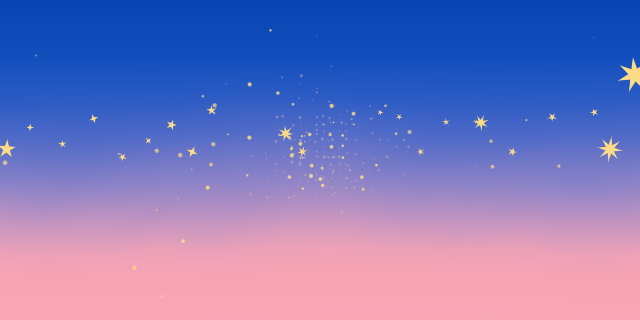
Reproduce this background procedurally as a Shadertoy shader.

```glsl
// A twilight sky that fades from deep blue through violet to pink, with yellow stars.
// Layered sines bend the colour bands into haze, cellular dots form the star dust,
// and polar distance functions shape the large and small pointed stars.

#define STAR_COLOR   vec3(0.99, 0.86, 0.53)
#define DUST_COLOR   vec3(0.80, 0.70, 0.73)
#define DUST_CENTER  vec2(1.02, 0.52)
#define DUST_SPREAD  vec2(0.145, 0.140)
#define BAND_HEIGHT  0.54
#define BAND_SPREAD  0.11
#define HAZE_AMOUNT  0.022
#define STAR_INSET   0.38

const float PI = 3.14159;
const int STOP_COUNT = 9;

// Sky stops from bottom to top: colour in rgb, height in w
const vec4 SKY[STOP_COUNT] = vec4[](
    vec4(0.98, 0.65, 0.71, 0.00),
    vec4(0.98, 0.64, 0.70, 0.12),
    vec4(0.92, 0.63, 0.72, 0.21),
    vec4(0.79, 0.59, 0.75, 0.29),
    vec4(0.57, 0.52, 0.78, 0.41),
    vec4(0.32, 0.42, 0.78, 0.57),
    vec4(0.18, 0.36, 0.77, 0.68),
    vec4(0.07, 0.31, 0.74, 0.82),
    vec4(0.03, 0.27, 0.70, 1.00));

float hash(vec2 p) {
    return fract(sin(dot(p, vec2(127.1, 311.7))) * 4375.85);
}

// Soft drifting haze from sines that bend one another
float haze(vec2 p) {
    float sum = 0.0, weight = 0.5;
    for (int i = 0; i < 4; i++) {
        p += 0.4 * sin(p.yx * 1.3 + float(i));
        sum += weight * sin(p.x + 0.7) * cos(p.y * 0.8 + float(i));
        p = mat2(1.6, 0.7, -0.7, 1.6) * p;
        weight *= 0.5;
    }
    return sum;
}

vec3 skyColor(vec2 p) {
    float bend = HAZE_AMOUNT * haze(p * vec2(5.0, 7.0));
    bend += 0.018 * exp(-pow((p.x - 1.0) / 0.4, 2.0));
    float height = p.y - bend * (1.0 - smoothstep(0.45, 0.95, p.y));
    vec3 color = SKY[0].rgb;
    for (int i = 1; i < STOP_COUNT; i++) {
        float t = (height - SKY[i - 1].w) / (SKY[i].w - SKY[i - 1].w);
        color = mix(color, SKY[i].rgb, clamp(t, 0.0, 1.0));
    }
    return color;
}

// Coverage of a star with straight-sided points
float star(vec2 p, float radius, float points, float turn, float pixel) {
    float sector = PI / points;
    float angle = mod(atan(p.y, p.x) - turn + sector, 2.0 * sector) - sector;
    vec2 q = length(p) * vec2(cos(angle), abs(sin(angle)));
    vec2 tip = vec2(radius, 0.0);
    vec2 side = STAR_INSET * radius * vec2(cos(sector), sin(sector)) - tip;
    vec2 normal = normalize(vec2(side.y, -side.x));
    return 1.0 - smoothstep(-0.6 * pixel, 0.6 * pixel, dot(q - tip, normal));
}

// One jittered dot per cell, kept with the given chance
float dots(vec2 p, float cell, float chance, float seed, float pixel) {
    vec2 id = floor(p / cell);
    vec2 rnd = vec2(hash(id + seed), hash(id + seed + 17.3));
    vec2 offset = (fract(p / cell) - mix(vec2(0.25), vec2(0.75), rnd)) * cell;
    float size = cell * mix(0.09, 0.22, hash(id + seed + 41.9));
    float kept = step(hash(id + seed + 73.1), chance);
    return kept * (1.0 - smoothstep(size - pixel, size + 0.5 * pixel, length(offset)));
}

// Two zigzag rows of small stars, one on each side of the dust
float starRows(vec2 p, float pixel) {
    float cover = 0.0;
    for (int i = 0; i < 8; i++) {
        float n = float(i), bow = sin(PI * n / 7.0);
        vec2 left = vec2(0.094 + 0.081 * n + 0.047 * bow,
                         0.612 - 0.062 * cos(2.33 * (n - 3.3)) - 0.057 * bow);
        vec2 right = vec2(1.188 + 0.0956 * n - 0.083 * bow,
                          0.615 - 0.066 * cos(2.09 * (n - 2.0)) - 0.030 * bow);
        float size = mix(0.010, 0.018, hash(vec2(n, 3.0)));
        cover = max(cover, star(p - left, size, 4.0 + mod(n, 2.0), 1.5 + 0.2 * n, pixel));
        cover = max(cover, star(p - right, size * 0.8, 5.0, 1.2 + n, pixel));
    }
    return cover;
}

void mainImage(out vec4 fragColor, in vec2 fragCoord) {
    float pixel = 1.0 / iResolution.y;
    vec2 p = (fragCoord - 0.5 * iResolution.xy) * pixel + vec2(1.0, 0.5);
    vec3 color = skyColor(p);

    // Dust: a faint and a bright layer in the cluster, then specks along the band
    vec2 away = (p - DUST_CENTER) / DUST_SPREAD;
    float cluster = exp(-dot(away, away));
    float band = exp(-pow((p.y - BAND_HEIGHT) / BAND_SPREAD, 2.0));
    color = mix(color, DUST_COLOR, 0.45 * dots(p, 0.025, 0.75 * cluster, 5.0, pixel));
    color = mix(color, DUST_COLOR, 0.60 * dots(p + 0.007, 0.018, 0.40 * cluster, 9.0, pixel));
    color = mix(color, STAR_COLOR, 0.85 * dots(p, 0.033, 0.55 * cluster, 23.0, pixel));
    color = mix(color, STAR_COLOR, 0.70 * dots(p, 0.036, 0.06 * band, 31.0, pixel));

    // Small rows, then the large stars
    float cover = starRows(p, pixel);
    cover = max(cover, star(p - vec2(1.984, 0.766), 0.055, 7.0, 1.68, pixel));
    cover = max(cover, star(p - vec2(1.906, 0.534), 0.038, 8.0, 1.45, pixel));
    cover = max(cover, star(p - vec2(0.021, 0.534), 0.029, 5.0, 1.50, pixel));
    cover = max(cover, star(p - vec2(0.893, 0.583), 0.023, 7.0, 1.70, pixel));
    cover = max(cover, star(p - vec2(0.945, 0.526), 0.015, 6.0, 1.30, pixel));
    cover = max(cover, star(p - vec2(1.503, 0.617), 0.023, 7.0, 1.20, pixel));
    fragColor = vec4(mix(color, STAR_COLOR, cover), 1.0);
}
```
